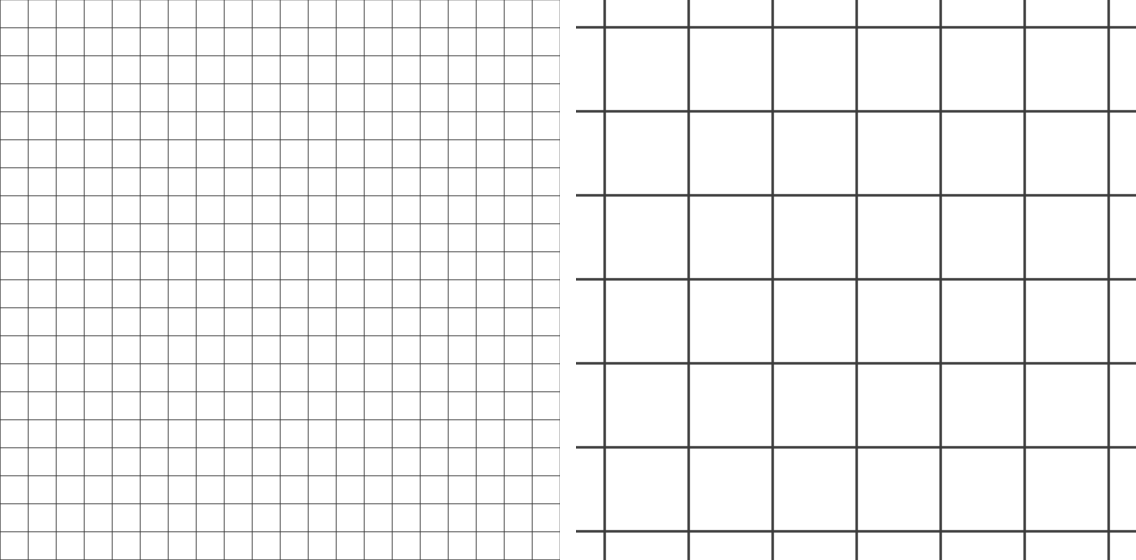
Left: the whole. Right: its middle third, enlarged.
Write a three.js fragment shader that draws this pattern.

```glsl
// Draws a seamless square grid of thin charcoal lines on white paper.
varying vec2 vUv;

const float CELLS = 20.0;            // repeats across and down
const float LINE_WIDTH = 0.0015;     // fraction of the canvas
const vec2 GRID_OFFSET = vec2(0.0004); // slight shift right and up
const float FILTER_RADIUS = 0.88;    // edge softness in screen samples
const vec3 PAPER = vec3(1.0);
const vec3 INK = vec3(0.23);

// Distance to the nearest grid line on each axis, in canvas units.
vec2 gridDistance(vec2 uv, float cells) {
  return abs(fract(uv * cells + 0.5) - 0.5) / cells;
}

// Area-preserving coverage of a line: a box blurred by a soft kernel.
vec2 lineCoverage(vec2 dist, float width, vec2 blur) {
  vec2 halfWidth = vec2(0.5 * width);
  return smoothstep(-blur, blur, dist + halfWidth)
       - smoothstep(-blur, blur, dist - halfWidth);
}

// Combined coverage of two crossing sets of lines.
float unite(vec2 coverage) {
  return 1.0 - (1.0 - coverage.x) * (1.0 - coverage.y);
}

void main() {
  vec2 blur = FILTER_RADIUS * max(fwidth(vUv), vec2(0.00001));
  vec2 dist = gridDistance(vUv - GRID_OFFSET, CELLS);
  vec2 coverage = lineCoverage(dist, LINE_WIDTH, blur);
  gl_FragColor = vec4(mix(PAPER, INK, unite(coverage)), 1.0);
}
```
